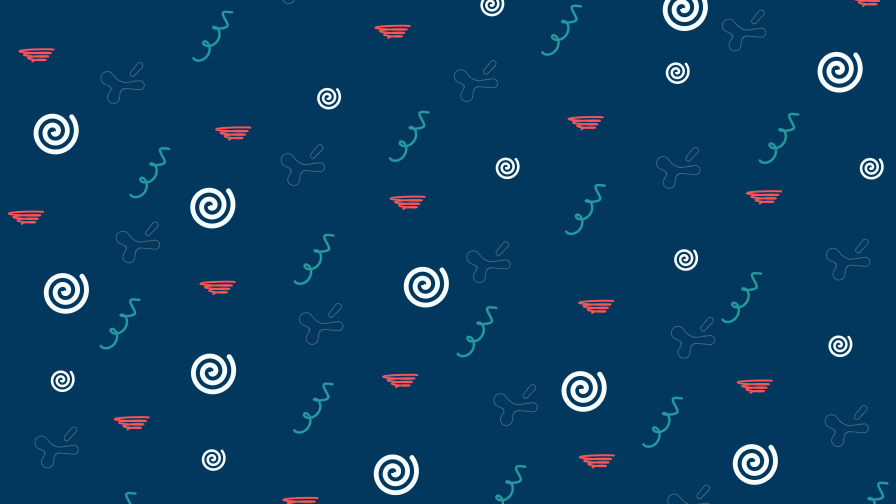
Write a WebGL 2 fragment shader that draws this pattern.

```glsl
#version 300 es
precision highp float;

uniform vec2 u_resolution;
out vec4 outColor;

const float TAU = 6.2831853;
const vec2 CELL = vec2(0.178, 0.167);
const vec3 NAVY = vec3(0.01, 0.22, 0.37);
const vec3 WHITE = vec3(0.97, 0.99, 0.99);
const vec3 TEAL = vec3(0.14, 0.60, 0.62);
const vec3 RED = vec3(1.0, 0.33, 0.34);
const vec3 GRAY = vec3(0.56, 0.58, 0.60);

vec2 hash2(vec2 p) {
    vec3 q = fract(p.xyx * vec3(0.1031, 0.1030, 0.0973));
    q += dot(q, q.yzx + 33.33);
    return fract((q.xx + q.yz) * q.zy);
}

float stroke(float dist, float halfWidth, float pixel) {
    return clamp(0.5 + (halfWidth - dist) / pixel, 0.0, 1.0);
}

float smoothMin(float a, float b, float k) {
    float h = max(k - abs(a - b), 0.0) / k;
    return min(a, b) - 0.25 * h * h * k;
}

float segment(vec2 p, vec2 a, vec2 b) {
    vec2 ab = b - a;
    return length(p - a - ab * clamp(dot(p - a, ab) / dot(ab, ab), 0.0, 1.0));
}

float taperedLimb(vec2 p, vec2 a, vec2 b, float ra, float rb) {
    vec2 ab = b - a;
    float h = clamp(dot(p - a, ab) / dot(ab, ab), 0.0, 1.0);
    return length(p - a - ab * h) - mix(ra, rb, h);
}

// Archimedean spiral with a round outer tip
float spiral(vec2 p, float pitch, float turns, float tipAngle) {
    float r = length(p);
    float base = turns - 1.0 + fract((atan(p.y, p.x) - tipAngle) / TAU);
    float ring = clamp(round(r / pitch - base), ceil(-base), 0.0);
    float slope = r / length(vec2(r, pitch / TAU));
    float dist = abs(r - pitch * (base + ring)) * slope;
    vec2 tip = pitch * turns * vec2(cos(tipAngle), sin(tipAngle));
    return min(dist, length(p - tip));
}

// Curl that loops along a slanted axis and relaxes into a wave
vec2 curlPoint(float t) {
    float phase = TAU * 3.2 * t + 0.6;
    float looping = 0.011 * (1.0 - smoothstep(0.5, 0.8, t));
    vec2 axis = normalize(vec2(0.56, 0.83));
    float along = 0.112 * (t - 0.5) - looping * sin(phase);
    return axis * along + vec2(-axis.y, axis.x) * 0.011 * cos(phase);
}

// Flat zigzag that narrows downwards
vec2 scribblePoint(float t) {
    float phase = TAU * 3.5 * t;
    float x = 0.006 * t + mix(0.036, 0.012, t) * cos(phase);
    return vec2(x, 0.012 - 0.024 * t + 0.002 * sin(phase));
}

float curve(vec2 p, bool isCurl) {
    const int STEPS = 48;
    float dist = 1.0;
    vec2 last = isCurl ? curlPoint(0.0) : scribblePoint(0.0);
    for (int i = 1; i <= STEPS; i++) {
        float t = float(i) / float(STEPS);
        vec2 next = isCurl ? curlPoint(t) : scribblePoint(t);
        dist = min(dist, segment(p, last, next));
        last = next;
    }
    return dist;
}

// Outline of a lobed blob with a small tail
float blobOutline(vec2 p) {
    vec2 hub = vec2(-0.010, -0.004);
    float body = taperedLimb(p, hub, vec2(-0.030, 0.011), 0.008, 0.013);
    body = smoothMin(body, taperedLimb(p, hub, vec2(-0.018, -0.027), 0.007, 0.012), 0.009);
    body = smoothMin(body, taperedLimb(p, hub, vec2(0.034, -0.003), 0.004, 0.009), 0.009);
    float tail = taperedLimb(p, vec2(0.020, 0.020), vec2(0.034, 0.036), 0.005, 0.006);
    return abs(smoothMin(body, tail, 0.012));
}

vec3 drawMotif(vec3 color, vec2 p, float kind, float pixel) {
    if (kind < 0.5) return mix(color, GRAY, 0.55 * stroke(blobOutline(p), 0.0008, pixel));
    if (kind < 1.5) return mix(color, TEAL, stroke(curve(p, true), 0.0024, pixel));
    if (kind < 2.5) return mix(color, RED, stroke(curve(p, false), 0.0019, pixel));
    float size = kind < 3.5 ? 1.0 : 0.53;
    float dist = spiral(p / size, 0.0178, 2.6, 0.7) * size;
    return mix(color, WHITE, stroke(dist, 0.0048 * size, pixel));
}

void main() {
    vec2 p = gl_FragCoord.xy / u_resolution.y;
    float pixel = 1.0 / u_resolution.y;
    vec3 color = NAVY;

    // Staggered, jittered grid; the motif kind follows a skewed lattice
    for (int i = -1; i <= 1; i++) {
        float column = floor(p.x / CELL.x) + float(i);
        float stagger = 0.5 * mod(column, 2.0);
        for (int j = -1; j <= 1; j++) {
            float row = floor(p.y / CELL.y - stagger) + float(j);
            vec2 jitter = (hash2(vec2(column, row) + 17.0) - 0.5) * vec2(0.5, 0.36);
            vec2 center = (vec2(column, row + stagger) + 0.5 + jitter) * CELL;
            float kind = mod(mod(2.0 * column + 4.0 * row, 13.0), 5.0);
            vec2 local = p - center;
            if (dot(local, local) < 0.0064) color = drawMotif(color, local, kind, pixel);
        }
    }
    outColor = vec4(color, 1.0);
}
```
